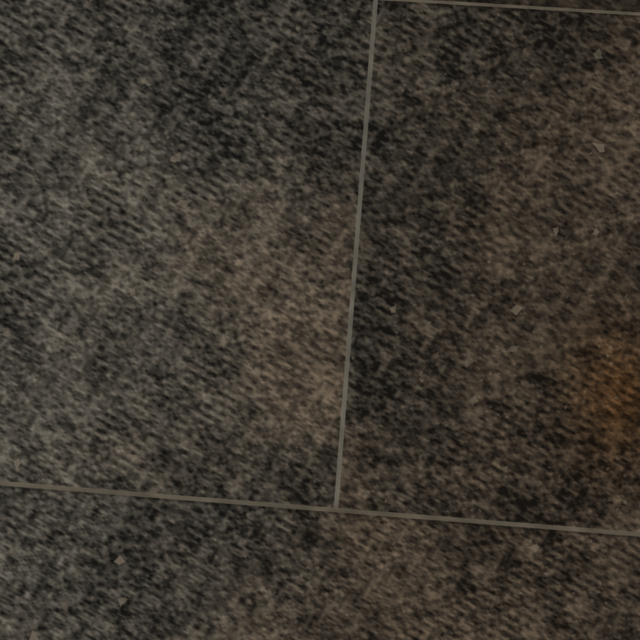
This texture is drawn by a Shadertoy shader. Its source:

```glsl
// Dark speckled stone floor tiles in staggered rows, with thin grey joints seen slightly askew.
#define TILE_WIDTH 1.2
#define JOINT_HALF 0.0037
#define GRAIN_FREQ 135.0
#define GRAIN_AMOUNT 0.37
#define BLOTCH_FREQ 5.0
#define BLOTCH_AMOUNT 0.24
#define BASE_LIGHT 0.235
#define COOL_STONE vec3(1.0, 0.95, 0.85)
#define WARM_STONE vec3(1.0, 0.865, 0.71)
#define CHIP_COLOR vec3(0.44, 0.40, 0.34)
#define JOINT_COLOR vec3(0.39, 0.375, 0.335)

float hash(vec2 p) {
    return fract(sin(dot(p, vec2(127.1, 311.7))) * 43758.5453);
}

mat2 rotation(float a) {
    return mat2(cos(a), sin(a), -sin(a), cos(a));
}

float noise(vec2 p) {
    vec2 i = floor(p), f = fract(p);
    f = f * f * (3.0 - 2.0 * f);
    return mix(mix(hash(i), hash(i + vec2(1, 0)), f.x),
               mix(hash(i + vec2(0, 1)), hash(i + vec2(1, 1)), f.x), f.y);
}

float fbm(vec2 p) {
    float sum = 0.0, weight = 0.5;
    for (int i = 0; i < 5; i++) {
        sum += weight * noise(p);
        p = rotation(0.6) * p * 2.03 + 17.3;
        weight *= 0.55;
    }
    return sum / 1.056;
}

// Scattered angular chips, at most one per grid cell
float chips(vec2 p, float freq, float size, float density, float px) {
    vec2 q = p * freq, cell = floor(q);
    float pick = hash(cell + 3.7);
    vec2 jitter = vec2(hash(cell + 11.3), hash(cell + 29.9));
    vec2 d = fract(q) - mix(vec2(0.3), vec2(0.7), jitter);
    float radius = size * mix(0.45, 1.0, hash(cell + 47.1));
    float turn = 6.2832 * hash(cell + 61.7), edge = -1.0;
    for (int i = 0; i < 4; i++) {
        float a = turn + 1.5708 * float(i) + 0.9 * hash(cell + float(i) * 7.3);
        float reach = radius * mix(0.45, 1.0, hash(cell + float(i) * 5.9 + 83.0));
        edge = max(edge, dot(d, vec2(cos(a), sin(a))) - reach);
    }
    float soft = px * freq;
    return step(pick, density) * (1.0 - smoothstep(-soft, soft, edge))
         * mix(0.45, 1.0, hash(cell + 97.0));
}

float line(float d, float halfWidth, float px) {
    return 1.0 - smoothstep(halfWidth - px, halfWidth + px, abs(d));
}

void mainImage(out vec4 fragColor, in vec2 fragCoord) {
    vec2 p = fragCoord / iResolution.xy;
    float px = 1.0 / iResolution.y;

    // Tile layout: rows converge slightly, alternate rows shift by half a tile
    float lowerEdge = 0.245 - 0.080 * p.x;
    float rowHeight = 0.793 + 0.020 * p.x;
    float v = (p.y - lowerEdge) / rowHeight;
    float row = floor(v);
    float u = (p.x - 0.525 - 0.078 * (p.y - 0.206)) / TILE_WIDTH + 0.5 * mod(row, 2.0);
    vec2 tile = vec2(floor(u), row);
    vec2 stone = p + 3.0 * vec2(hash(tile + 5.1), hash(tile + 8.6));

    // Blotches and slanted grain
    float blotch = fbm(stone * BLOTCH_FREQ);
    float mottling = fbm(stone * 24.0 + 9.0);
    vec2 g = rotation(0.5) * stone * vec2(1.0, 1.1);
    g.x *= 0.72;
    float grain = 0.6 * noise(g * GRAIN_FREQ) + 0.4 * noise(g * GRAIN_FREQ * 1.9 + 31.0);
    float light = BASE_LIGHT + BLOTCH_AMOUNT * (blotch - 0.5)
                + 0.15 * (mottling - 0.5) + GRAIN_AMOUNT * (grain - 0.5);

    // Light falls off to the right, and the far row lies in shade
    light *= 1.06 - 0.10 * p.x;
    light *= 1.0 - 0.14 * exp(-9.0 * dot(p - vec2(0.95, 0.6), p - vec2(0.95, 0.6)));
    light *= mix(1.0, 0.62, step(1.0, v));
    float warmth = smoothstep(0.1, 0.9, p.x + 0.7 * (blotch - 0.5) - 0.25 * (p.y - 0.5));
    vec3 color = max(light, 0.085) * mix(COOL_STONE, WARM_STONE, warmth);

    // Faint rust stain
    vec2 rust = (p - vec2(0.97, 0.38)) * vec2(1.3, 1.0);
    color *= mix(vec3(1.0), vec3(1.1, 0.9, 0.68), exp(-90.0 * dot(rust, rust)));

    // Pale flecks gather on the lighter blotches
    float fleck = chips(stone, 75.0, 0.26, 0.26, px) * smoothstep(0.35, 0.65, mottling);
    float chip = chips(stone + 0.37, 15.0, 0.14, 0.13, px);
    color = mix(color, CHIP_COLOR, max(0.6 * fleck, 0.85 * chip) * step(v, 1.0));

    // Joints, a little worn and browner along the rows
    float across = (fract(u + 0.5) - 0.5) * TILE_WIDTH;
    float along = (fract(v + 0.5) - 0.5) * rowHeight;
    float wear = 0.88 + 0.24 * noise(p * 40.0);
    float rowHalf = JOINT_HALF * mix(1.0, 0.7, step(0.5, v));
    vec3 rowJoint = JOINT_COLOR * vec3(0.94, 0.90, 0.85);
    color *= 1.0 - 0.25 * line(along + 0.003, rowHalf, 2.0 * px);
    color = mix(color, JOINT_COLOR * wear, 0.9 * line(across, JOINT_HALF, px));
    color = mix(color, rowJoint * wear, 0.9 * line(along, rowHalf, px));

    fragColor = vec4(color, 1.0);
}
```
